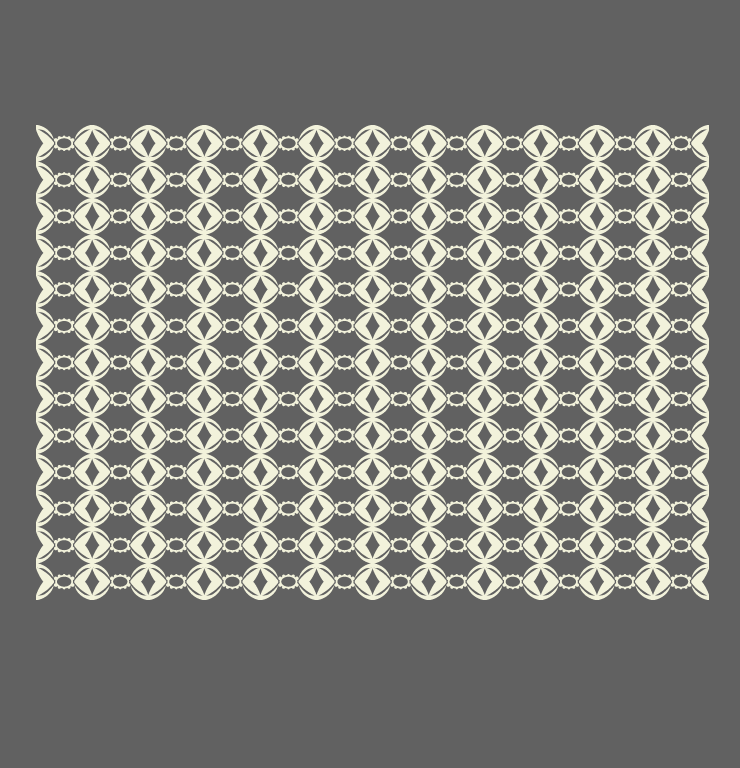
Reproduce this pattern procedurally as a WebGL 2 fragment shader.

```glsl
#version 300 es
precision highp float;
// Cream lattice of four-petal rosettes joined by beaded rings, on a plain grey ground.

uniform vec2 u_resolution;
out vec4 fragColor;

const vec3 GROUND = vec3(0.38, 0.38, 0.38);
const vec3 CREAM = vec3(0.95, 0.95, 0.86);

// Panel corners in canvas units, and repeats across and down
const vec2 PANEL_MIN = vec2(0.0488, 0.2188);
const vec2 PANEL_MAX = vec2(0.9582, 0.8372);
const vec2 REPEATS = vec2(12.0, 13.0);

// Motif sizes, in units of the cell height
const float CELL_WIDTH = 1.535;
const vec2 ROSETTE = vec2(0.49, 0.505);
const vec2 ROSETTE_POWER = vec2(1.6, 2.2);
const vec2 DIAMOND = vec2(0.20, 0.37);
const float DIAMOND_POWER = 0.85;
const float SLIT_TOP = 0.38;
const float SLIT_BEND = 1.35;
const float SLIT_HALF_WIDTH = 0.034;
const vec2 RING = vec2(0.22, 0.16);
const float RING_HALF_WIDTH = 0.024;
const int BEADS = 3;
const int SAMPLES = 4;

// Rosette: rounded petals with a concave diamond and four curved slits cut out
bool insideRosette(vec2 q) {
  vec2 edge = pow(q / ROSETTE, ROSETTE_POWER);
  vec2 hole = pow(q / DIAMOND, vec2(DIAMOND_POWER));
  float slitY = SLIT_TOP - SLIT_BEND * q.x * q.x;
  float slitWidth = SLIT_HALF_WIDTH * smoothstep(0.02, 0.24, q.x);
  bool inSlit = abs(q.y - slitY) < slitWidth;
  return edge.x + edge.y < 1.0 && hole.x + hole.y > 1.0 && !inSlit;
}

// Approximate distance to an ellipse outline
float ellipseDistance(vec2 p, vec2 radii) {
  float k = length(p / radii);
  float slope = length(p / (radii * radii));
  return k * (k - 1.0) / max(slope, 0.001);
}

// Ring: thin oval with beads that shrink away from its ends
bool insideRing(vec2 e) {
  float d = abs(ellipseDistance(e, RING)) - RING_HALF_WIDTH;
  for (int i = 0; i < BEADS; i++) {
    float t = float(i) / float(BEADS - 1);
    float angle = mix(0.55, 1.5708, t);
    vec2 center = (RING + vec2(0.05, 0.015)) * vec2(cos(angle), sin(angle));
    d = min(d, length(e - center) - mix(0.050, 0.036, t));
  }
  return d < 0.0;
}

// Full pattern: rosettes sit on the panel's side edges, rings between them
float pattern(vec2 uv) {
  vec2 panel = (uv - PANEL_MIN) / (PANEL_MAX - PANEL_MIN);
  if (any(lessThan(panel, vec2(0.0))) || any(greaterThan(panel, vec2(1.0)))) return 0.0;
  vec2 cell = fract(panel * REPEATS + vec2(0.5, 0.0)) - 0.5;
  vec2 q = abs(cell) * vec2(CELL_WIDTH, 1.0);
  vec2 e = vec2(0.5 * CELL_WIDTH - q.x, q.y);
  return insideRosette(q) || insideRing(e) ? 1.0 : 0.0;
}

void main() {
  // Average a grid of samples in each pixel to smooth the edges
  float coverage = 0.0;
  for (int j = 0; j < SAMPLES; j++) {
    for (int i = 0; i < SAMPLES; i++) {
      vec2 offset = (vec2(i, j) + 0.5) / float(SAMPLES) - 0.5;
      coverage += pattern((gl_FragCoord.xy + offset) / u_resolution);
    }
  }
  coverage /= float(SAMPLES * SAMPLES);
  fragColor = vec4(mix(GROUND, CREAM, coverage), 1.0);
}
```
